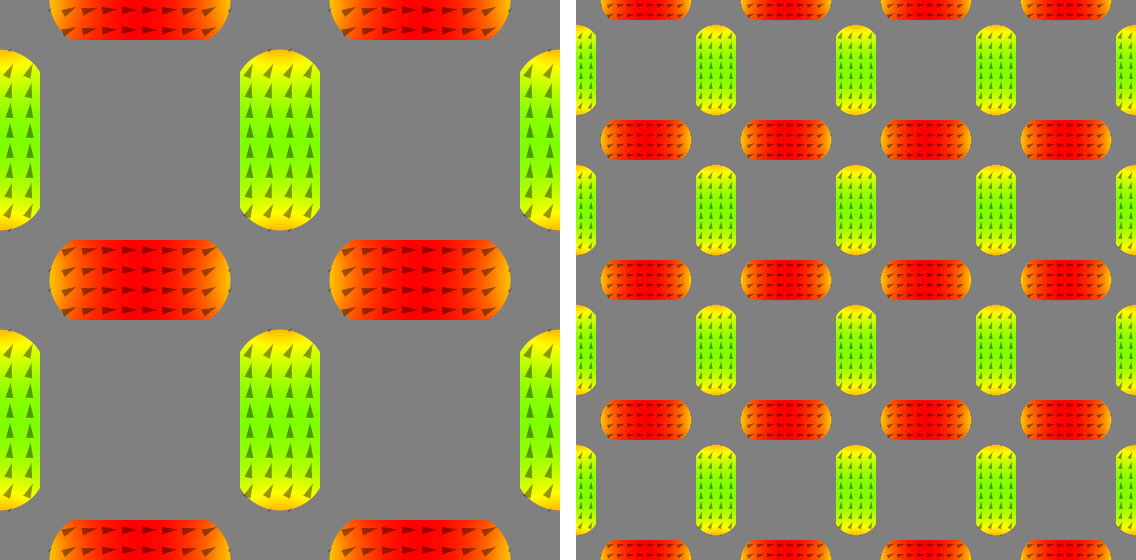
Left: one tile. Right: repeated 2 by 2.
Write a Shadertoy shader that draws this pattern.

```glsl
const float REPEATS = 2.0;            // cells across and down
const float ARROWS = 14.0;            // arrow tiles per cell
const float HALF_WIDTH = 1.0 / 7.0;   // bar size, in cells
const float CAP_RADIUS = 0.167;
const float CAP_CENTER = 0.156;
const float TIP_TURN = 47.0;          // degrees the flow turns at a bar tip
const float SIDE_FALLOFF = 14.0;      // weaker turning toward the sides
const float ARROW_TIP = 0.35;         // arrow size, in tiles
const float ARROW_BASE = 0.39;
const float ARROW_HALF_WIDTH = 0.195;
const float ARROW_SHADE = 0.40;
const vec3 BACKGROUND = vec3(0.5);

float coverage(float d, float pixel) {
    return clamp(0.5 - d / pixel, 0.0, 1.0);
}

// Bar with shallow round ends; q.x runs along it, q.y across
float barDistance(vec2 q) {
    q = abs(q);
    float capsule = length(vec2(max(q.x - CAP_CENTER, 0.0), q.y)) - CAP_RADIUS;
    return max(capsule, q.y - HALF_WIDTH);
}

// Flow direction in degrees, counted from the x axis
float flowAngle(vec2 q, bool upright) {
    float t = q.x / (CAP_CENTER + CAP_RADIUS);
    float turn = TIP_TURN * t * t * max(1.0 - SIDE_FALLOFF * q.y * q.y, 0.0);
    return upright ? 90.0 - turn : turn;
}

// Hue wheel from red through yellow to green
vec3 angleColor(float degreesTurned) {
    float h = degreesTurned / 60.0;
    return vec3(clamp(2.0 - h, 0.0, 1.0), clamp(h, 0.0, 1.0), 0.0);
}

// Slim triangle pointing along +x
float arrowDistance(vec2 r) {
    float slope = ARROW_HALF_WIDTH / (ARROW_TIP + ARROW_BASE);
    float side = (abs(r.y) - slope * (ARROW_TIP - r.x)) * inversesqrt(1.0 + slope * slope);
    return max(side, -r.x - ARROW_BASE);
}

void mainImage(out vec4 fragColor, in vec2 fragCoord) {
    vec2 cell = REPEATS * fragCoord / iResolution.xy;
    float pixel = REPEATS / min(iResolution.x, iResolution.y);
    vec3 color = BACKGROUND;

    for (int i = 0; i < 2; i++) {
        bool upright = i == 1;
        vec2 center = upright ? vec2(0.0, 0.5) : vec2(0.5, 0.0);
        vec2 p = fract(cell - center + 0.5) - 0.5;

        // Bar, tinted by the flow direction
        vec2 q = upright ? p.yx : p;
        color = mix(color, angleColor(flowAngle(q, upright)), coverage(barDistance(q), pixel));

        // Arrows, shrinking away past the bar outline
        vec2 tile = (floor(p * ARROWS) + 0.5) / ARROWS;
        vec2 tileQ = upright ? tile.yx : tile;
        float size = 1.0 - smoothstep(-0.018, 0.012, barDistance(tileQ));
        if (size > 0.01) {
            float a = radians(flowAngle(tileQ, upright));
            vec2 dir = vec2(cos(a), sin(a));
            vec2 r = (p - tile) * ARROWS / size;
            r = vec2(dot(r, dir), dot(r, vec2(-dir.y, dir.x)));
            float d = arrowDistance(r) * size / ARROWS;
            color *= 1.0 - ARROW_SHADE * coverage(d, pixel);
        }
    }

    fragColor = vec4(color, 1.0);
}
```
